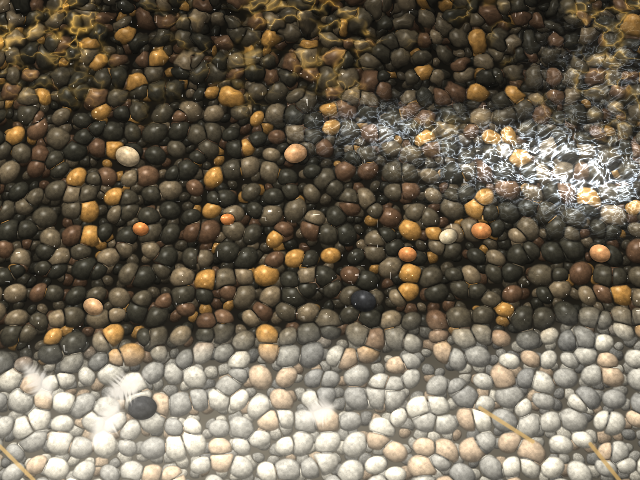
A Shadertoy shader for this texture:

```glsl
// Sunlit pebble shore: dark wet stones under rippling water, pale dry stones below.
#define STONE_SCALE 21.0
#define SHORE_LEFT 0.25
#define SHORE_SLOPE 0.06
#define RIPPLE 0.03
#define CAUSTIC_GAIN 0.55
#define GLITTER_GAIN 1.15
#define HAZE_GAIN 0.2

float hash(vec2 p) { return fract(sin(dot(p, vec2(127.1, 311.7))) * 43758.5453); }

float noise(vec2 p) {
  vec2 i = floor(p), f = fract(p);
  f = f * f * (3.0 - 2.0 * f);
  return mix(mix(hash(i), hash(i + vec2(1, 0)), f.x),
             mix(hash(i + vec2(0, 1)), hash(i + 1.0), f.x), f.y);
}

float fbm(vec2 p) {
  return 0.55 * noise(p) + 0.3 * noise(p * 2.1 + 7.0) + 0.15 * noise(p * 4.3 + 3.0);
}

float ridge(vec2 p) { return 1.0 - abs(2.0 * fbm(p) - 1.0); }

float glow(vec2 p, float x, float y, float rx, float ry) {
  vec2 d = (p - vec2(x, y)) / vec2(rx, ry);
  return exp(-dot(d, d));
}

mat2 turn(float a) { return mat2(cos(a), -sin(a), sin(a), cos(a)); }

// Wet olive and brown to dry grey and cream
vec3 mineral(vec2 id, float dry) {
  float tone = hash(id + 3.7), kind = hash(id + 9.1);
  vec3 wet = mix(vec3(0.23, 0.22, 0.18), vec3(0.58, 0.5, 0.38), tone * tone);
  wet = mix(wet, vec3(0.48, 0.34, 0.24), step(0.72, kind) * 0.7);
  wet = mix(wet, vec3(0.86, 0.63, 0.32), step(0.9, kind) * 0.85);
  vec3 pale = mix(vec3(0.57, 0.56, 0.53), vec3(1, 0.96, 0.86), tone);
  pale = mix(pale, vec3(0.88, 0.72, 0.55), step(0.78, kind) * 0.65);
  return mix(wet, pale, dry);
}

// Rounded, sunlit surface; offset has length 1 at the rim
vec3 shade(vec3 tint, vec2 offset, vec2 grain, float dry) {
  vec3 n = normalize(vec3(offset, sqrt(max(1.05 - dot(offset, offset), 0.05))));
  float diffuse = max(dot(n, vec3(-0.24, 0.64, 0.73)), 0.0);
  float gloss = pow(max(dot(n, vec3(-0.13, 0.34, 0.93)), 0.0), 60.0);
  return tint * (0.78 + 0.44 * fbm(grain)) * (0.42 + 0.72 * diffuse) + gloss * mix(0.32, 0.08, dry);
}

// One packed layer of tilted ellipses: colour and coverage
vec4 stones(vec2 q, float dry, float aa) {
  float best = 9.0, second = 9.0;
  vec2 key = vec2(0), rim = key;
  for (int k = 0; k < 9; k++) {
    vec2 id = floor(q) + vec2(k % 3, k / 3) - 1.0;
    vec2 center = id + 0.5 + 0.65 * (vec2(hash(id), hash(id + 41.3)) - 0.5);
    mat2 r = turn((hash(id + 17.0) - 0.5) * 2.2);
    vec2 e = r * (q - center) / (vec2(0.5, 0.38) + 0.21 * hash(id + 5.5));
    float d = length(e);
    second = min(second, max(best, d));
    if (d < best) { best = d; key = id; rim = e * r; }
  }
  float gap = second - best;
  float cover = (1.0 - smoothstep(0.98 - aa * 2.0, 1.0 + aa, best)) * smoothstep(0.0, 0.1 + aa, gap);
  float crease = mix(0.62, 1.0, smoothstep(0.0, 0.35, min(1.1 - best, gap)));
  return vec4(shade(mineral(key, dry), rim, q * 7.0 + key, dry) * crease, cover);
}

// Distinct stones: x, y, radius, warmth (0 is slate, then orange to cream)
const vec4 KEYS[11] = vec4[11](
  vec4(0.266, 0.674, 0.024, 0.9), vec4(0.474, 0.543, 0.014, 0.1), vec4(0.293, 0.523, 0.016, 0.1),
  vec4(0.194, 0.361, 0.02, 0.6), vec4(0.757, 0.373, 0.025, 0), vec4(0.849, 0.47, 0.018, 0.2),
  vec4(1.003, 0.519, 0.02, 0.2), vec4(1.25, 0.472, 0.021, 0.4), vec4(0.934, 0.507, 0.018, 1),
  vec4(0.616, 0.68, 0.023, 0.5), vec4(0.297, 0.15, 0.028, 0));

// Strand ends: three straws, then four feathers
const vec4 STRANDS[7] = vec4[7](
  vec4(0, 0.07, 0.07, 0), vec4(1.23, 0.075, 1.29, 0), vec4(1, 0.15, 1.11, 0.08),
  vec4(0.05, 0.24, 0.11, 0.17), vec4(0.22, 0.17, 0.3, 0.215),
  vec4(0.19, 0.07, 0.25, 0.165), vec4(0.63, 0.13, 0.7, 0.155));

float strand(vec2 p, vec4 ends, float width, float fray) {
  vec2 ab = ends.zw - ends.xy, ap = p - ends.xy;
  float t = clamp(dot(ap, ab) / dot(ab, ab), 0.0, 1.0), d = length(ap - ab * t);
  float barbs = sin(3.14 * t) * (0.5 + noise(vec2(t * 22.0 + d * 90.0, ends.x * 50.0)));
  float w = width * mix(1.0, barbs, fray), soft = 1.0 / iResolution.y + fray * width * 0.5;
  return 0.8 - 0.8 * smoothstep(w - soft, w + soft, d);
}

void mainImage(out vec4 fragColor, in vec2 fragCoord) {
  vec2 p = fragCoord / iResolution.y;
  float aa = STONE_SCALE * 1.3 / iResolution.y;
  float shore = SHORE_LEFT + SHORE_SLOPE * p.x + 0.05 * (fbm(p * 9.0) - 0.5);
  float dry = 1.0 - smoothstep(-0.05, 0.05, p.y - shore);
  float deep = smoothstep(0.58, 0.98, p.y + 0.08 * (p.x - 0.7));

  // Refraction and mild perspective
  vec2 w = p + RIPPLE * deep * (vec2(fbm(p * 28.0), fbm(p * 28.0 + 50.0)) - 0.5);
  vec2 q = STONE_SCALE * vec2((w.x - 0.667) * (1.0 + 0.25 * w.y), w.y + 0.125 * w.y * w.y);

  // Small stones in the gaps, the main layer, then distinct stones
  vec4 under = stones(q * 1.7 + 90.0, dry, aa * 1.7), over = stones(q, dry, aa);
  vec3 col = mix(vec3(0.11, 0.1, 0.08), vec3(0.3, 0.28, 0.24), dry);
  col = mix(mix(col, under.rgb * 0.7, under.a), over.rgb, over.a);
  for (int i = 0; i < 11; i++) {
    vec4 k = KEYS[i];
    vec2 e = turn(hash(k.xy) - 0.5) * (w - k.xy) / (k.z * vec2(1.08, 0.88));
    vec3 tint = k.w > 0.0 ? mix(vec3(0.92, 0.55, 0.28), vec3(0.92, 0.84, 0.68), k.w) : vec3(0.23);
    col *= 0.55 + 0.45 * smoothstep(0.95, 1.25, length(e));
    col = mix(shade(tint, e, w * 150.0, dry), col, smoothstep(0.94, 1.04, length(e)));
  }

  // Water depth, gold caustics and sun glitter
  float web = pow(ridge(w * vec2(22, 30)), 9.0) * smoothstep(0.42, 0.65, fbm(p * 7.0 + 4.0));
  float gold = deep + 1.2 * glow(p, 0.08, 0.95, 0.12, 0.05);
  col = col * (1.0 - 0.32 * deep) + CAUSTIC_GAIN * gold * web * vec3(0.85, 0.65, 0.28);
  float sheen = glow(p, 1.08, 0.67, 0.16, 0.065) + glow(p, 1.25, 0.62, 0.12, 0.07)
    + 0.55 * glow(p, 0.8, 0.73, 0.14, 0.05) + 0.3 * glow(p, 1.27, 0.84, 0.12, 0.1);
  float sparks = pow(ridge(p * vec2(65, 95) + 4.0 * fbm(p * 18.0)), 7.0);
  col += sheen * (0.15 + GLITTER_GAIN * sparks * vec3(0.85, 0.92, 1));
  col += 0.5 * (1.0 - dry) * smoothstep(0.9, 0.98, noise(p * 150.0)) * smoothstep(0.5, 0.7, noise(p * 13.0));

  // Straw and feathers on the bank
  for (int i = 0; i < 7; i++) {
    float fray = i < 3 ? 0.0 : 1.0;
    vec3 tint = mix(vec3(0.75, 0.6, 0.35), vec3(0.93, 0.9, 0.85), fray);
    col = mix(col, tint, strand(p, STRANDS[i], mix(0.004, 0.022, fray), fray));
  }

  // Sun haze
  float haze = glow(p, 0.25, 0.06, 0.55, 0.18) + 0.6 * glow(p, 0.9, 0.1, 0.6, 0.16);
  fragColor = vec4(min(col + HAZE_GAIN * haze * vec3(1, 0.96, 0.88), 1.0), 1);
}
```
